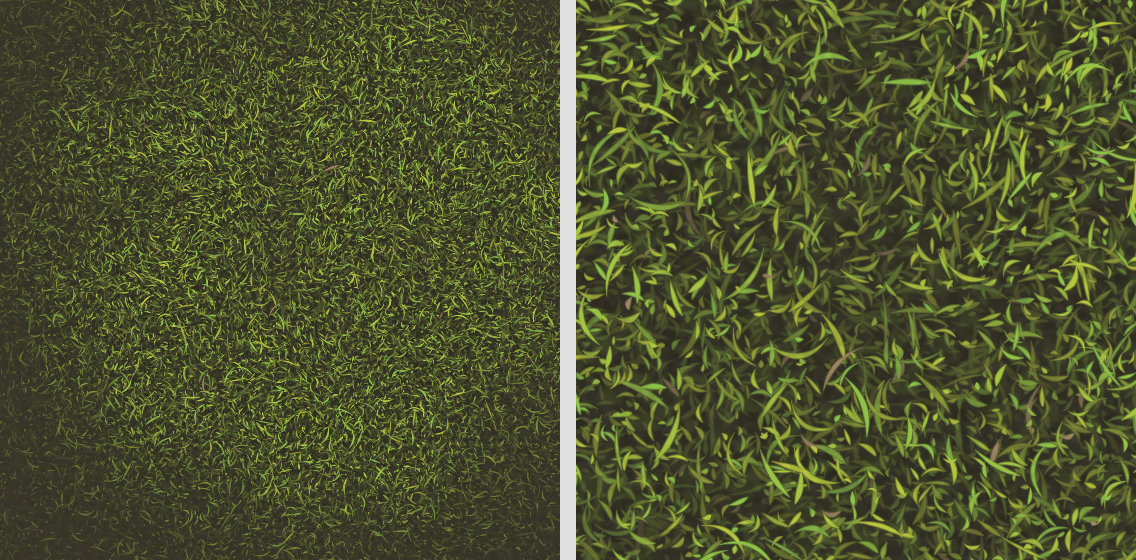
Left, the full canvas; right, a detail of the centre.
A WebGL 2 fragment shader for this texture:

```glsl
#version 300 es
precision highp float;

uniform vec2 u_resolution;
out vec4 fragColor;

#define BLADE_LAYERS 5
#define FLECK_LAYERS 3
#define BLADE_CELLS 40.0
#define FLECK_CELLS 88.0
#define BLADE_WIDTH 0.0019
#define FLECK_WIDTH 0.0016
#define GAIN 1.2
#define GRAIN 0.035
#define LUSH_CENTER vec2(0.59, 0.57)
#define SOIL vec3(0.22, 0.208, 0.16)
#define GRASS vec3(0.64, 0.77, 0.26)
#define STRAW vec3(0.62, 0.53, 0.38)

float hash(vec2 p) {
    return fract(sin(dot(p, vec2(127.1, 311.7))) * 43758.5453);
}

vec2 hash2(vec2 p) {
    return vec2(hash(p), hash(p + 37.3));
}

float noise(vec2 p) {
    vec2 i = floor(p), f = fract(p);
    f = f * f * (3.0 - 2.0 * f);
    return mix(mix(hash(i), hash(i + vec2(1, 0)), f.x),
               mix(hash(i + vec2(0, 1)), hash(i + vec2(1, 1)), f.x), f.y);
}

// Lush in the middle, thinning to bare soil, broken into patches
float grassCover(vec2 p) {
    float falloff = 1.0 - smoothstep(0.2, 0.76, length(p - LUSH_CENTER));
    return clamp(falloff * (0.65 + 0.7 * noise(p * 8.0)) + 0.09, 0.0, 1.0);
}

// Coverage of a bent blade, tapering to both ends
float bladeShape(vec2 p, float angle, float halfLength, float width, float bend, float soft) {
    float c = cos(angle), s = sin(angle);
    p = vec2(c * p.x + s * p.y, c * p.y - s * p.x);
    float along = p.x / halfLength;
    float across = abs(p.y - bend * halfLength * (along * along - 0.3));
    float taper = width * (1.0 - along * along) * (0.85 + 0.3 * along);
    return smoothstep(soft, -soft, across - taper) * step(abs(along), 1.0);
}

// One layer of scattered blades; keeps the brightest in xyz = tint, w = strength
vec4 addLayer(vec4 best, vec2 p, float cells, float width, float seed, float soft) {
    vec2 shift = hash2(vec2(seed, seed * 1.7));
    vec2 home = floor(p * cells + shift);
    for (int y = -1; y <= 1; y++) {
        for (int x = -1; x <= 1; x++) {
            vec2 cell = home + vec2(x, y);
            vec2 key = cell + seed * 19.7;
            vec2 root = (cell + hash2(key) - shift) / cells;
            vec2 size = hash2(key + 5.1);
            float halfLength = mix(0.22, 0.8, size.x * size.x) / cells;
            vec2 offset = p - root;
            if (length(offset) > halfLength * 1.3) continue;

            float cover = grassCover(root);
            vec2 pick = hash2(key + 11.9);
            if (pick.x > 0.25 + 0.85 * cover) continue;

            vec2 turn = hash2(key + 23.3);
            float angle = 0.3 + 5.0 * (noise(root * 9.0) - 0.5) + 2.6 * (turn.x - 0.5);
            float shape = bladeShape(offset, angle, halfLength,
                width * mix(0.55, 1.15, size.y), 1.1 * (turn.y - 0.5), soft);
            float strength = shape * mix(0.13, 1.0, pick.y * pick.y)
                           * (0.22 + 0.78 * cover) * GAIN;

            // Blades run from deep green to yellow, with a few dry ones
            float hue = hash(key + 41.7);
            vec3 tint = GRASS + (hue - 0.5) * vec3(0.2, 0.02, -0.06);
            tint = mix(tint, STRAW, step(0.975, hue));
            if (strength > best.w) best = vec4(tint, strength);
        }
    }
    return best;
}

void main() {
    vec2 p = gl_FragCoord.xy / u_resolution;
    float soft = max(0.0009, 0.6 / min(u_resolution.x, u_resolution.y));

    // Soil with fine grain and a faint mossy undergrowth
    float cover = grassCover(p);
    float grain = noise(p * 290.0) - 0.5;
    float moss = smoothstep(0.4, 0.9, noise(p * 170.0 + 9.0));
    vec3 color = SOIL * (1.0 - 0.13 * cover) + grain * GRAIN * (0.4 + cover);
    color = mix(color, GRASS * vec3(0.7, 0.8, 0.7), 0.15 * moss * (0.2 + 0.8 * cover));

    // Long blades, then short flecks
    vec4 best = vec4(GRASS, 0.0);
    for (int i = 0; i < BLADE_LAYERS; i++)
        best = addLayer(best, p, BLADE_CELLS, BLADE_WIDTH, float(i) + 1.0, soft);
    for (int i = 0; i < FLECK_LAYERS; i++)
        best = addLayer(best, p, FLECK_CELLS, FLECK_WIDTH, float(i) + 21.0, soft);

    float mottle = 0.85 + 0.3 * noise(p * 240.0 + 31.0);
    color = mix(color, best.rgb, clamp(best.w * mottle, 0.0, 1.0));
    fragColor = vec4(color, 1.0);
}
```
